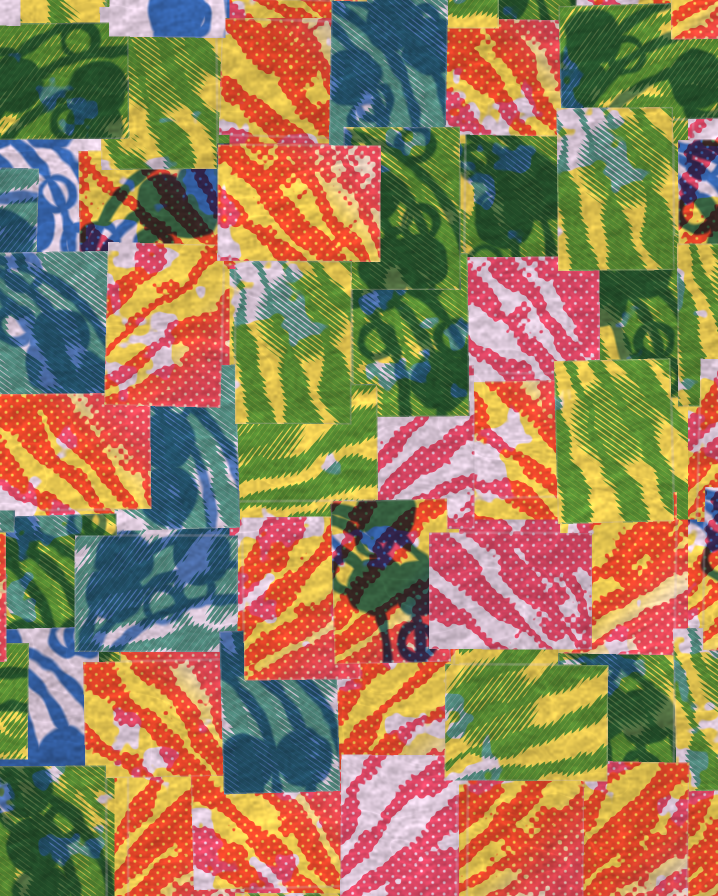
Reproduce this pattern procedurally as a Shadertoy shader.

```glsl
// Patchwork of overlapping printed paper cards, upright or lying on their side.
// Each card multiplies yellow, red, green and blue inks over pale paper; red is
// screened with dots, green with fine hatching, and wrinkles shade the whole sheet.

const vec2 CELL = vec2(0.128, 0.140);
const float CARD_WIDTH = 0.130;
const vec3 PAPER = vec3(0.87, 0.79, 0.86);
const vec3 YELLOW_INK = vec3(1.05, 0.99, 0.34);
const vec3 RED_INK = vec3(0.99, 0.31, 0.43);
const vec3 GREEN_INK = vec3(0.33, 0.66, 0.55);
const vec3 BLUE_INK = vec3(0.14, 0.41, 0.73);
const vec3 HAZE = vec3(0.56, 0.57, 0.58);

float hash(vec2 p) {
    return fract(sin(dot(p, vec2(127.1, 311.7))) * 43758.5453);
}

float noise(vec2 p) {
    vec2 i = floor(p), f = fract(p);
    f = f * f * (3.0 - 2.0 * f);
    return mix(mix(hash(i), hash(i + vec2(1, 0)), f.x),
               mix(hash(i + vec2(0, 1)), hash(i + vec2(1, 1)), f.x), f.y);
}

float fbm(vec2 p) {
    return 0.55 * noise(p) + 0.28 * noise(p * 2.1 + 7.0) + 0.17 * noise(p * 4.3 + 3.0);
}

// Wobbly brush strokes radiating from a pivot: 1 on a stroke axis, 0 in the gap
float fan(vec2 p, vec2 pivot, float count, float seed) {
    vec2 d = p - pivot;
    float turn = atan(d.y, d.x) * count + 0.8 * fbm(p * 2.2 + seed);
    float swell = 0.7 * (noise(p * 2.6 + seed * 1.7) - 0.5);
    return 1.0 - abs(fract(turn) * 2.0 - 1.0) + swell;
}

// Turns a tone into ink coverage through a screen pattern
float screenTone(float tone, float pattern) {
    return smoothstep(-0.16, 0.16, tone * 1.36 - 0.18 - pattern);
}

float dotPattern(vec2 p) {
    vec2 u = mat2(1, 1, -1, 1) * p * 64.0;
    return 0.5 + 0.25 * (cos(u.x) + cos(u.y));
}

float hatchPattern(vec2 p) {
    return 0.5 + 0.5 * cos(dot(p, vec2(98.0, 130.0)));
}

// Yellow flat that leaves blobs of bare paper towards the upper left corner
float yellowPlate(vec2 p, float seed) {
    float corner = length(p - vec2(-0.45, 0.65));
    return smoothstep(0.48, 0.52, fbm(p * 3.2 + seed) + 0.24 * min(corner, 0.9));
}

float redPlate(vec2 p, float seed) {
    float strokes = smoothstep(0.32, 0.56, fan(p, vec2(-1.3, -1.1), 5.2, seed));
    float pool = smoothstep(0.58, 0.75, fbm(p * 3.0 + seed) + 0.3 * (p.x - p.y));
    return screenTone(0.77 * max(strokes, pool), dotPattern(p));
}

float greenPlate(vec2 p, float seed, float density) {
    float strokes = smoothstep(0.34, 0.64, fan(p, vec2(-0.8, 1.9), 6.5, seed));
    vec2 centre = vec2(0.1, 0.25) + 0.2 * (hash(vec2(seed, 4.0)) - 0.5);
    float bloom = 1.0 - smoothstep(0.30, 0.44, length(p - centre));
    float wash = density * smoothstep(0.34, 0.50, fbm(p * 3.0 + seed + 9.0));
    return screenTone(max(max(strokes * 0.90, bloom * 0.76), wash), hatchPattern(p));
}

// Discs, rings and long curved stems
float bluePlate(vec2 p, float seed) {
    float d = 1.0;
    for (int i = 0; i < 3; i++) {
        vec2 key = vec2(seed, float(i) * 3.7);
        vec2 spot = vec2(hash(key), hash(key + 1.3)) - 0.5;
        vec2 loopSpot = vec2(hash(key + 5.1), hash(key + 8.2)) - 0.5;
        float disc = length(p - spot * vec2(0.9, 1.2)) - 0.25;
        float ring = abs(length(p - loopSpot * vec2(1.0, 1.3)) - 0.14) - 0.035;
        float stem = abs(length(p - vec2(-1.3 + 0.3 * float(i), -0.6)) - 1.25) - 0.045;
        d = min(d, min(disc, min(ring, stem)));
    }
    return 1.0 - smoothstep(-0.015, 0.02, d + 0.04 * (noise(p * 9.0 + seed) - 0.5));
}

// Chooses the plates of one card and prints them; kind runs from red to blue
vec3 printCard(vec2 p, float kind, float seed) {
    bool hasRed = kind < 0.44;
    bool hasYellow = kind < 0.36 || (kind > 0.44 && kind < 0.88);
    bool hasGreen = kind > 0.44 && kind < 0.95;
    bool hasBlue = kind > 0.66 || (hasRed && hasYellow && hash(vec2(seed, 2.0)) < 0.14);
    float density = hasBlue ? 0.82 : 0.0;
    float yellow = yellowPlate(p, seed);
    if (hasRed) yellow *= 1.0 - 0.75 * smoothstep(0.05, 0.9, p.x - p.y);
    vec3 col = PAPER;
    if (hasYellow) col *= mix(vec3(1), YELLOW_INK, yellow);
    if (hasRed) col *= mix(vec3(1), RED_INK, redPlate(p, seed));
    if (hasGreen) col *= mix(vec3(1), GREEN_INK, greenPlate(p, seed, density));
    if (hasBlue) col *= mix(vec3(1), BLUE_INK, (hasGreen ? 0.78 : 0.93) * bluePlate(p, seed));
    return col;
}

// Finds the topmost card at a point and prints it
vec3 patchwork(vec2 uv) {
    vec2 home = floor(uv / CELL), topId = home, topP = vec2(0);
    float topRank = -1.0, topEdge = 1.0;
    for (int k = 0; k < 9; k++) {
        vec2 id = home + vec2(k % 3, k / 3) - 1.0;
        vec2 jitter = vec2(hash(id + 11.3), hash(id + 23.7)) - 0.5;
        vec2 p = (uv - (id + 0.5 + 0.3 * jitter) * CELL) / CARD_WIDTH;
        float tilt = 0.06 * (hash(id + 31.1) - 0.5);
        p = mat2(cos(tilt), sin(tilt), -sin(tilt), cos(tilt)) * p;
        if (hash(id + 47.9) < 0.38) p = vec2(p.y, -p.x);
        vec2 inset = vec2(0.5, 0.7) - abs(p);
        float edge = min(inset.x, inset.y);
        float rank = edge > 0.0 ? hash(id + 59.3) : (id == home ? -0.5 : -2.0);
        if (rank > topRank) { topRank = rank; topId = id; topP = p; topEdge = edge; }
    }
    vec2 place = (topId + 0.5) * CELL;
    float kind = clamp(hash(topId + 71.7) + 0.18 * (place.y - place.x - 0.1), 0.0, 1.0);
    float seed = floor(hash(topId + 83.1) * 40.0);
    vec3 col = printCard(topP, kind, seed) * (0.95 + 0.10 * hash(topId + 97.0));
    float rim = 1.0 - smoothstep(0.004, 0.018, abs(topEdge));
    return mix(col, PAPER * 0.9, rim * 0.3);
}

// Creases and paper grain as a brightness factor
float wrinkles(vec2 uv) {
    vec2 p = uv * vec2(22.0, 38.0) + 2.0 * fbm(uv * 9.0);
    float crease = 1.0 - abs(2.0 * noise(p) - 1.0);
    float relief = fbm(p * 1.6) - fbm(p * 1.6 + vec2(0.12, -0.2));
    return 0.98 + 0.5 * relief + 0.10 * pow(crease, 8.0) + 0.14 * (noise(uv * 260.0) - 0.5);
}

void mainImage(out vec4 fragColor, in vec2 fragCoord) {
    vec3 col = vec3(0);
    for (int s = 0; s < 4; s++) {
        vec2 offset = vec2(s % 2, s / 2) * 0.5 - 0.25;
        col += 0.25 * patchwork((fragCoord + offset) / iResolution.y);
    }
    col = mix(col, HAZE, 0.07) * wrinkles(fragCoord / iResolution.y);
    fragColor = vec4(clamp(col, 0.0, 1.0), 1.0);
}
```
